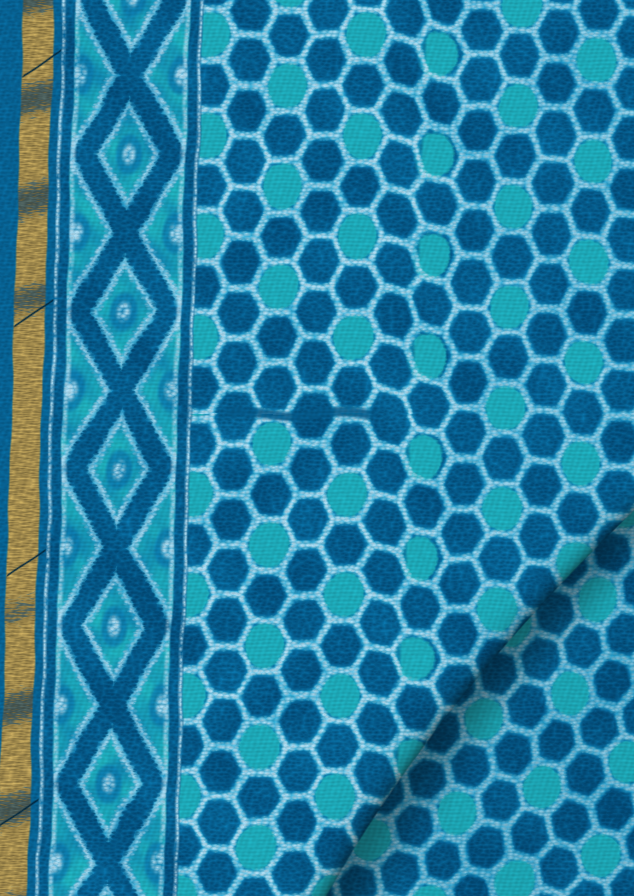
A Shadertoy shader for this texture:

```glsl
const float UNITS = 768.0; // canvas height in drawing units
const float BORDER_LEAN = 0.03;
const float FIELD_LEAN = 0.04;
const vec2 HEX = vec2(74.8, 43.2); // honeycomb repeat
const float HEX_STRETCH = 1.13;
const float SEAM_Y = 355.0;
const float BLOCK_X = 338.0; // start of the right-hand print
const vec2 DIAMOND = vec2(38.0, 135.0);
const float BORDER_X = 102.0;
const float FOLD_ANGLE = 0.285;
const vec2 FOLD_ANCHOR = vec2(465.0, 675.0);

const vec3 DARK = vec3(0.01, 0.295, 0.47);
const vec3 BLUE = vec3(0.04, 0.45, 0.65);
const vec3 SKY = vec3(0.17, 0.62, 0.77);
const vec3 TEAL = vec3(0.12, 0.67, 0.72);
const vec3 PALE = vec3(0.66, 0.84, 0.92);
const vec3 GOLD = vec3(0.63, 0.54, 0.30);
const vec3 TARNISH = vec3(0.27, 0.34, 0.33);

vec2 hash2(vec2 p) {
  vec3 q = fract(p.xyx * vec3(0.1031, 0.103, 0.0973));
  q += dot(q, q.yzx + 33.33);
  return fract((q.xx + q.yz) * q.zy);
}

// Distance to the nearest scattered point
float cellular(vec2 p) {
  vec2 cell = floor(p), f = fract(p);
  float nearest = 2.0;
  for (int j = -1; j <= 1; j++)
    for (int i = -1; i <= 1; i++) {
      vec2 o = vec2(i, j);
      nearest = min(nearest, length(o + hash2(cell + o) - f));
    }
  return nearest;
}

float waves(vec2 p) {
  return (sin(p.x + 1.7 * sin(p.y * 0.7)) + sin(p.y * 1.3 + 2.0 * sin(p.x * 0.6))
    + 0.6 * sin(p.x * 2.7 - p.y * 2.1)) / 2.6;
}

float band(float x, float halfWidth, float blur) {
  return 1.0 - smoothstep(halfWidth - blur, halfWidth + blur, abs(x));
}

float chalk(float grain, float mottle) {
  return clamp(1.15 - 1.05 * grain + 0.2 * mottle, 0.0, 1.0);
}

vec3 dye(float grain, float mottle) {
  return mix(DARK, BLUE, clamp(0.09 + 0.25 * mottle + 0.6 * grain, 0.0, 1.0));
}

// Offset to the nearest point of a centred rectangular lattice
vec2 centredLattice(vec2 q, vec2 size) {
  vec2 a = q - size * round(q / size);
  vec2 b = q - size * (floor(q / size) + 0.5);
  return dot(a, a) < dot(b, b) ? a : b;
}

vec3 honeycomb(vec2 q, vec2 dotShift, float dots, float lines, float grain, float mottle) {
  vec2 h = abs(centredLattice(q, HEX));
  float d = mix(max(h.y, h.x * 0.866 + h.y * 0.5), length(h), 0.25);
  float edge = 0.5 * HEX.y - d + 2.0 * (grain - 0.5) + 0.5 * mottle;
  float spot = length(centredLattice(q - dotShift, HEX * 2.0)) + 2.0 * grain;
  vec3 gap = mix(BLUE, SKY, lines * (1.0 - smoothstep(1.5, 5.0, edge)));
  vec3 col = mix(gap, dye(grain, mottle), smoothstep(3.0, 6.5, edge));
  col = mix(col, TEAL, dots * 0.94 * band(spot, 20.2, 1.8));
  return mix(col, PALE, lines * (1.0 - smoothstep(0.0, 4.0, edge)) * chalk(grain, mottle));
}

vec3 mainField(vec2 p, float grain, float mottle) {
  float x = p.x + FIELD_LEAN * (p.y - 245.0);
  float below = step(SEAM_Y, p.y), right = step(BLOCK_X, x);
  float left = 246.0 + 5.0 * below;
  float phase = mix(left, 263.0, smoothstep(-15.0, 45.0, x - BLOCK_X));
  vec2 q = vec2((x - 239.0) * HEX_STRETCH, p.y - phase - 0.07 * max(x - 436.0, 0.0));
  // Dots alternate differently in the upper left print and pause at the seam
  vec2 shift = vec2(-4.0 * right * step(x, 389.0),
    HEX.y * max(below, right) + mix(left, 263.0, right) - phase);
  float dots = 1.0 - (1.0 - right) * step(311.0, p.y) * (1.0 - below);
  dots *= 1.0 - 0.7 * band(x - 344.0, 13.0, 2.0);
  float lines = 1.0 - 0.18 * smoothstep(330.0, 460.0, x);
  vec3 col = honeycomb(q, shift, dots, lines, grain, mottle);
  float smear = band(p.y - SEAM_Y - 1.5 * sin(x * 0.08), 4.0, 2.0) * band(x - 260.0, 66.0, 8.0);
  return mix(col, mix(DARK, BLUE, 0.3), smear * 0.85);
}

vec3 diamondBorder(float c, float y, float grain, float mottle) {
  float s = abs(fract((y - 402.0) / DIAMOND.y + 0.5) - 0.5) * 2.0;
  float side = abs(c), white = chalk(grain, mottle);
  float gap = (side - DIAMOND.x * (1.0 - s)) * 0.87;
  float d = abs(gap) + 3.0 * (grain - 0.5) + mottle;
  vec3 col = mix(SKY, TEAL, smoothstep(12.0, 17.0, d));
  col = mix(col, BLUE, clamp(0.3 + 0.4 * waves(vec2(c, y) * 0.11), 0.0, 0.7));
  col = mix(col, PALE, band(d - 12.0, 2.2, 2.2) * white * 0.85);
  col = mix(col, dye(grain, mottle), band(d, 8.7, 1.8));
  // Eyes within the diamonds and the side triangles
  vec2 eye = gap < 0.0 ? vec2(side, s) : vec2(side - 43.0, 1.0 - s);
  float r = length(eye * vec2(1.0, 0.325 * DIAMOND.y));
  col = mix(col, BLUE, band(r, 11.0, 2.0) * 0.75);
  col = mix(col, PALE, band(r, 5.0, 2.5) * white);
  // Rails on both sides
  col = mix(col, PALE, band(side - 47.0, 2.0, 1.8) * white * 0.8);
  col = mix(col, dye(grain, mottle), smoothstep(48.0, 50.5, side));
  return mix(col, PALE, band(side - 59.0, 1.4, 1.7) * white);
}

vec3 selvedge(vec2 p, float x, float grain) {
  vec3 col = mix(DARK, BLUE, 0.4 + 0.3 * grain);
  float fibre = cellular(p * vec2(0.11, 0.6));
  float worn = cos((p.y - 90.0) * 0.0722 + 0.02 * x) * smoothstep(90.0, 150.0, abs(p.y - 395.0));
  vec3 metal = mix(GOLD, TARNISH, smoothstep(0.5, 1.0, worn + 0.9 * fibre - 0.3));
  col = mix(col, metal * (0.8 + 0.45 * fibre), band(x - 21.5, 13.0, 1.2));
  float thread = mod(p.y + 0.7 * x + 35.0, 214.0) - 107.0;
  return mix(col, DARK * 0.5, band(thread, 0.8, 1.2) * band(x - 28.0, 19.0, 1.5));
}

void mainImage(out vec4 fragColor, in vec2 fragCoord) {
  // y runs down from the top edge
  vec2 p = vec2(fragCoord.x, iResolution.y - fragCoord.y) * UNITS / iResolution.y;
  float grain = cellular(p * vec2(0.2, 0.34)), mottle = waves(p * 0.045);
  vec2 cloth = p + 1.3 * vec2(waves(p.yx * 0.05), waves(p * 0.06 + 4.0));
  // Flat cloth
  float x = cloth.x + BORDER_LEAN * (p.y - 400.0), c = x - BORDER_X;
  vec3 col = mix(selvedge(p, x, grain), diamondBorder(c, cloth.y, grain, mottle), smoothstep(-62.0, -60.0, c));
  col = mix(col, mainField(cloth, grain, mottle), smoothstep(59.5, 62.0, c));
  // Folded corner with a turned honeycomb
  float drop = p.y - 437.0;
  float fold = (p.x - 544.0 + 1.04 * drop - 0.00073 * drop * drop) * 0.75;
  vec2 r = cloth - FOLD_ANCHOR;
  float cs = cos(FOLD_ANGLE), sn = sin(FOLD_ANGLE);
  vec2 q = vec2((cs * r.x + sn * r.y) * HEX_STRETCH, cs * r.y - sn * r.x);
  vec3 turned = honeycomb(q * 1.03, vec2(0.0), 1.0, 0.75, grain, mottle - 0.4);
  turned *= mix(0.6, 0.97, smoothstep(0.0, 50.0, fold));
  col *= 1.0 - 0.5 * exp(min(fold, 0.0) / 7.0);
  col = mix(col, turned, smoothstep(-1.0, 1.0, fold));
  // Woven ribs
  float weave = 0.6 * sin(p.y * 1.9 + 0.8 * sin(p.x * 0.11)) + 0.4 * sin(p.x * 1.3 + p.y * 0.4);
  col *= 0.97 + 0.06 * weave + 0.08 * grain;
  fragColor = vec4(clamp(col, 0.0, 1.0), 1.0);
}
```
